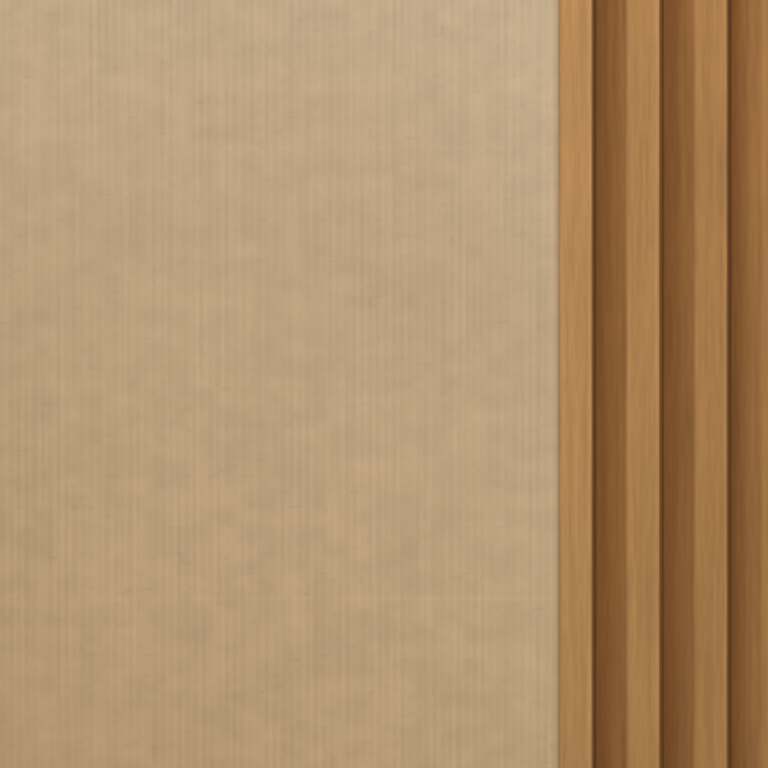
Give the GLSL for this texture, as a WebGL 1 fragment shader.

```glsl
precision highp float;

uniform vec2 u_resolution;

const float WALL_EDGE = 0.727;
const float SLAT_START = 0.7735;
const float SLAT_PERIOD = 0.0880;
const float SHADE_WIDTH = 0.485;
const float THREAD_COUNT = 96.0;
const float THREAD_DEPTH = 0.030;
const float MOTTLE_DEPTH = 0.035;
const float GRAIN_DEPTH = 0.075;
const float SEAM_LOW = 0.221;
const float SEAM_HIGH = 0.807;

const vec3 WALL_LIGHT = vec3(0.770, 0.680, 0.555);
const vec3 WALL_DEEP = vec3(0.695, 0.575, 0.430);
const vec3 WALL_ROSE = vec3(0.735, 0.610, 0.480);
const vec3 WOOD_LIT = vec3(0.700, 0.530, 0.335);
const vec3 WOOD_MID = vec3(0.620, 0.445, 0.265);
const vec3 WOOD_SHADE = vec3(0.540, 0.370, 0.210);
const vec3 WOOD_DEEP = vec3(0.460, 0.295, 0.155);
const vec3 GROOVE = vec3(0.310, 0.190, 0.095);

float hash(vec2 p) {
  return fract(sin(dot(p, vec2(127.1, 311.7))) * 43758.5453);
}

float noise(vec2 p) {
  vec2 cell = floor(p);
  vec2 f = fract(p);
  f = f * f * (3.0 - 2.0 * f);
  float low = mix(hash(cell), hash(cell + vec2(1.0, 0.0)), f.x);
  float high = mix(hash(cell + vec2(0.0, 1.0)), hash(cell + vec2(1.0, 1.0)), f.x);
  return mix(low, high, f.y);
}

float fbm(vec2 p) {
  float sum = 0.0;
  float weight = 0.5;
  for (int i = 0; i < 4; i++) {
    sum += weight * noise(p);
    p = p * 2.03 + 17.3;
    weight *= 0.5;
  }
  return sum / 0.9375;
}

float band(float x, float center, float halfWidth) {
  return 1.0 - smoothstep(0.0, halfWidth, abs(x - center));
}

// Woven covering: soft light, vertical threads, short flecks, faint seams
vec3 wallColor(vec2 p) {
  float light = 0.08 + 0.68 * p.y + 0.38 * p.x;
  vec3 color = mix(WALL_DEEP, WALL_LIGHT, clamp(light, 0.0, 1.0));
  vec2 roseOffset = (p - vec2(0.40, 0.53)) * vec2(3.2, 2.2);
  color = mix(color, WALL_ROSE, 0.35 * exp(-dot(roseOffset, roseOffset)));

  float wander = 0.35 * noise(vec2(p.x * 22.0, p.y * 1.5));
  float thread = cos(6.28318 * (p.x * THREAD_COUNT + wander));
  float strength = 0.25 + 0.75 * noise(vec2(p.x * THREAD_COUNT * 0.7, p.y * 5.0));
  float streak = noise(vec2(p.x * 210.0, p.y * 7.0)) - 0.5;
  float mottle = fbm(p * vec2(34.0, 46.0)) - 0.5;
  float cloud = fbm(p * 7.0 + 4.0) - 0.5;
  float fleck = smoothstep(0.80, 0.98, noise(p * vec2(85.0, 150.0)));

  float shade = 1.0 + 0.5 * THREAD_DEPTH * thread * strength;
  shade += THREAD_DEPTH * streak + 2.0 * MOTTLE_DEPTH * mottle;
  shade += MOTTLE_DEPTH * cloud - 0.022 * fleck;
  float seams = band(p.y, SEAM_LOW, 0.003) + 0.6 * band(p.y, SEAM_HIGH, 0.003);
  shade += 0.018 * seams * smoothstep(0.15, 0.35, p.x);
  return color * shade;
}

// Battens: shaded face, lit face, dark groove at each repeat
vec3 slatColor(vec2 p, float blur) {
  float position = (p.x - SLAT_START) / SLAT_PERIOD;
  float index = floor(position);
  float along = fract(position);
  float soften = 0.025 + blur / SLAT_PERIOD;
  float recession = clamp((index + 1.0) / 3.0, 0.0, 1.0);

  vec3 lit = mix(WOOD_LIT, WOOD_MID, 0.15 + 0.75 * recession);
  vec3 shaded = mix(WOOD_DEEP, WOOD_SHADE, smoothstep(0.0, 0.42, along));
  shaded = mix(shaded, WOOD_MID, 0.55 * step(2.0, index) * smoothstep(0.05, 0.4, along));
  float face = smoothstep(SHADE_WIDTH - soften, SHADE_WIDTH + soften, along);
  vec3 color = mix(shaded, lit, face);

  float grain = noise(vec2(p.x * 260.0, p.y * 9.0 + index * 13.0)) - 0.5;
  float figure = fbm(vec2(p.x * 75.0, p.y * 4.0 + index * 7.0)) - 0.5;
  float pores = noise(vec2(p.x * 330.0, p.y * 48.0)) - 0.5;
  color *= 1.0 + GRAIN_DEPTH * (grain + figure + 0.6 * pores);
  color *= 0.95 + 0.09 * p.y;

  float edgeDistance = min(along, 1.0 - along) * SLAT_PERIOD;
  float groove = 1.0 - smoothstep(0.0008, 0.0035 + blur, edgeDistance);
  float rim = band(along, 0.93, 0.045);
  color += 0.025 * rim;
  return mix(color, GROOVE, 0.72 * groove);
}

void main() {
  vec2 p = gl_FragCoord.xy / u_resolution;
  float blur = 1.0 / u_resolution.x;
  float wood = smoothstep(WALL_EDGE - 0.0015 - blur, WALL_EDGE + 0.0015 + blur, p.x);

  vec3 wall = wallColor(p);
  wall *= 1.0 - 0.06 * smoothstep(WALL_EDGE - 0.009, WALL_EDGE, p.x);
  vec3 color = mix(wall, slatColor(p, blur), wood);
  gl_FragColor = vec4(clamp(color, 0.0, 1.0), 1.0);
}
```
